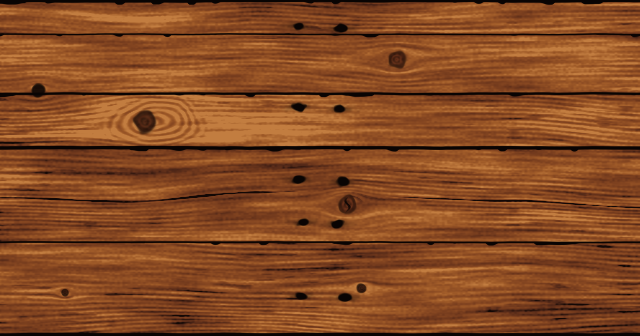
This texture is drawn by a WebGL 2 fragment shader. Its source:

```glsl
#version 300 es
precision highp float;
// Five weathered, warm brown horizontal planks with grain, knots, nail holes and dark gaps.
uniform vec2 u_resolution;
out vec4 outColor;

const float ASPECT = 1.91;
const vec3 GAP_COLOR = vec3(0.035, 0.015, 0.01);
const vec3 KNOT_COLOR = vec3(0.36, 0.16, 0.085);
const vec3 WOOD[6] = vec3[6](
  vec3(0.07, 0.03, 0.02), vec3(0.31, 0.15, 0.09), vec3(0.44, 0.22, 0.11),
  vec3(0.53, 0.28, 0.13), vec3(0.63, 0.36, 0.16), vec3(0.76, 0.49, 0.25));

// Gap: height, half width. Plank tone offsets run from bottom to top.
const vec2 GAPS[6] = vec2[6](
  vec2(0.002, 0.007), vec2(0.279, 0.0026), vec2(0.560, 0.005),
  vec2(0.721, 0.0036), vec2(0.898, 0.0022), vec2(0.998, 0.005));
const float PLANK_TONE[7] = float[7](0.0, -0.06, -0.03, 0.06, 0.07, 0.03, 0.0);

// Knot: centre, radius, darkness.
const vec4 KNOTS[6] = vec4[6](
  vec4(1.184, 0.823, 0.024, 0.1), vec4(0.433, 0.637, 0.030, 0.35),
  vec4(1.037, 0.391, 0.026, 0.1), vec4(0.114, 0.731, 0.017, 1.0),
  vec4(0.194, 0.129, 0.011, 0.6), vec4(1.080, 0.142, 0.013, 0.6));

// Nail pair: left x, y, spacing.
const vec3 NAILS[5] = vec3[5](
  vec3(0.891, 0.922, 0.129), vec3(0.893, 0.681, 0.122), vec3(0.893, 0.465, 0.132),
  vec3(0.905, 0.338, 0.102), vec3(0.898, 0.119, 0.132));

float hash(vec2 p) {
  vec3 q = fract(vec3(p.xyx) * 0.1031);
  q += dot(q, q.yzx + 33.33);
  return fract((q.x + q.y) * q.z);
}

float noise(vec2 p) {
  vec2 i = floor(p), f = fract(p);
  f = f * f * (3.0 - 2.0 * f);
  return mix(mix(hash(i), hash(i + vec2(1, 0)), f.x),
             mix(hash(i + vec2(0, 1)), hash(i + vec2(1, 1)), f.x), f.y);
}

float fbm(vec2 p) {
  float sum = 0.0, amp = 0.533;
  for (int i = 0; i < 4; i++) {
    sum += amp * noise(p);
    p = p * 2.03 + 17.3;
    amp *= 0.5;
  }
  return sum;
}

float disc(vec2 d, float radius, float soft) {
  return 1.0 - smoothstep(radius - soft, radius + soft, length(d));
}

vec3 woodRamp(float tone) {
  vec3 c = WOOD[0];
  for (int i = 1; i < 6; i++) c = mix(c, WOOD[i], clamp(tone * 4.0 + 2.0 - float(i), 0.0, 1.0));
  return c;
}

// Height of the fibre through p, bent around every knot.
float grainHeight(vec2 p, float seed) {
  float h = p.y + 0.035 * (noise(vec2(p.x * 2.6, p.y * 5.0 + seed * 9.0)) - 0.5);
  for (int i = 0; i < 6; i++) {
    vec2 d = (p - KNOTS[i].xy) * vec2(0.6, 1.0);
    float r2 = dot(d, d), k2 = 1.7 * KNOTS[i].z * KNOTS[i].z;
    h -= d.y * k2 / (r2 + 0.3 * k2) * exp(-r2 / (16.0 * k2));
  }
  return h;
}

float grainTone(vec2 p, float h, float seed) {
  float streak = fbm(vec2(p.x * 2.5 + seed * 5.0, h * 42.0));
  float fine = noise(vec2(p.x * 9.0 + seed, h * 135.0));
  float cloud = fbm(p * vec2(2.2, 6.0) + seed * 13.0);
  float patches = smoothstep(0.25, 0.7, noise(p * vec2(2.5, 9.0) + seed * 3.0));
  float bands = sin(6.283 * (h * 68.0 + 3.0 * noise(vec2(p.x * 1.4, h * 9.0 + seed))));
  float pits = smoothstep(0.72, 0.92, noise(vec2(p.x * 15.0, h * 120.0 + seed)));
  float speck = noise(p * vec2(130.0, 190.0));
  return 0.56 + 0.9 * (streak - 0.5) + 0.48 * (fine - 0.5) + 0.9 * (cloud - 0.5)
    + mix(0.05, 0.19, patches) * bands - 0.35 * pits * patches + 0.2 * (speck - 0.5);
}

// Thin broken split along the grain between two x positions.
float split(vec2 p, float h, float y, float x0, float x1) {
  float span = smoothstep(x0, x0 + 0.1, p.x) * (1.0 - smoothstep(x1 - 0.1, x1, p.x));
  float width = 0.0045 * noise(vec2(p.x * 13.0, y * 50.0));
  return span * (1.0 - smoothstep(width * 0.4, width + 0.0015, abs(h - y)));
}

void main() {
  vec2 p = gl_FragCoord.xy / u_resolution * vec2(ASPECT, 1.0);
  float soft = max(0.0015, 0.7 / u_resolution.y);

  // Planks and the worn gaps between them
  int plank = 0;
  float gap = 0.0, edge = 0.0;
  for (int i = 0; i < 6; i++) {
    float wobble = 0.004 * (fbm(vec2(p.x * 9.0, float(i) * 7.0)) - 0.5);
    float d = p.y - GAPS[i].x - wobble;
    float chip = 0.006 * smoothstep(0.7, 0.95, noise(vec2(p.x * 28.0, float(i) * 11.0)));
    float width = GAPS[i].y + chip * step(d, 0.0);
    if (d > 0.0) plank++;
    gap = max(gap, 1.0 - smoothstep(width - soft, width + soft, abs(d)));
    edge = max(edge, exp(-max(abs(d) - width, 0.0) * 170.0));
  }
  float seed = float(plank);
  float h = grainHeight(p, seed);
  float tone = grainTone(p, h, seed) + PLANK_TONE[plank];

  // Pale arched rings beside the largest knot
  vec2 swirl = (p - KNOTS[1].xy - vec2(0.025, 0.0)) * vec2(0.55, 1.0);
  float radius = length(swirl) + 0.018 * (noise(p * 15.0) - 0.5);
  float swirlMask = (1.0 - smoothstep(0.055, 0.1, radius)) * step(2.5, seed) * step(seed, 3.5);
  tone = mix(tone, 0.62 + 0.3 * sin(radius * 420.0) + 0.4 * (tone - 0.5), 0.75 * swirlMask);

  // Light falls off to the sides; splits and edges darken
  float side = (p.x - 1.0) / ASPECT;
  tone += 0.07 - 0.5 * side * side - 0.2 * edge;
  tone -= 0.75 * max(split(p, h, 0.397, 1.15, 2.1), split(p, h, 0.418, -0.2, 0.92));
  vec3 color = woodRamp(tone);

  // Knots with rings and a dark rim
  for (int i = 0; i < 6; i++) {
    vec4 k = KNOTS[i];
    vec2 d = p - k.xy;
    d *= 1.0 + 0.35 * (noise(p * 45.0) - 0.5);
    float r = length(d) / k.z;
    float rings = 0.9 + 0.16 * sin(r * 15.0) + 0.4 * (noise(p * 130.0) - 0.5);
    float rim = exp(-pow((r - 0.95) * 6.0, 2.0));
    vec3 heart = mix(KNOT_COLOR * rings, GAP_COLOR, k.w);
    color = mix(color, heart, 0.88 * disc(d, k.z, soft * 2.0));
    color *= 1.0 - 0.4 * rim;
  }
  vec2 check = p - KNOTS[2].xy + vec2(0.006 * sin(p.y * 160.0), 0.0);
  color = mix(color, GAP_COLOR, 0.85 * disc(check * vec2(1.0, 0.22), 0.004, soft));

  // Nail holes with stains drawn out along the grain
  for (int i = 0; i < 5; i++) {
    for (int j = 0; j < 2; j++) {
      float side01 = float(j);
      vec2 d = p - NAILS[i].xy - vec2(NAILS[i].z, -0.006) * side01;
      d *= 1.0 + 0.5 * (noise(p * 70.0) - 0.5);
      float size = 0.010 + 0.003 * hash(vec2(i, j));
      color *= 1.0 - 0.5 * exp(-dot(d * vec2(32.0, 110.0), d * vec2(32.0, 110.0)));
      color = mix(color, GAP_COLOR, disc(d * vec2(0.68, 1.0), size, soft * 1.5));
    }
  }
  outColor = vec4(mix(color, GAP_COLOR, gap), 1.0);
}
```
